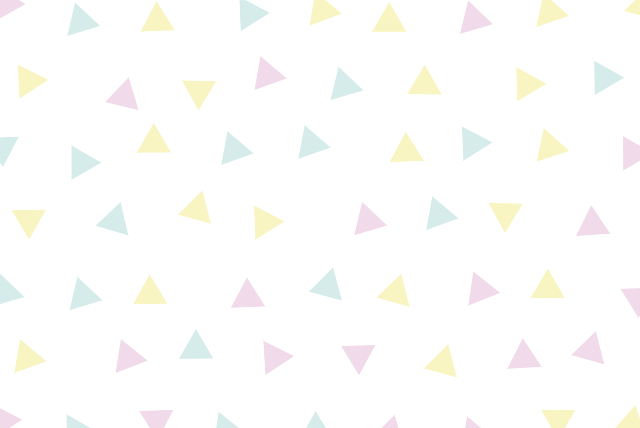
Give the GLSL for this pattern, as a WebGL 1 fragment shader.

```glsl
precision highp float;

uniform vec2 u_resolution;

// Lengths are fractions of the canvas height, angles are in degrees
const vec3 PAPER = vec3(1.0);
const vec3 PINK = vec3(0.945, 0.855, 0.918);
const vec3 AQUA = vec3(0.835, 0.925, 0.922);
const vec3 LEMON = vec3(0.973, 0.961, 0.761);
const float SPACING = 0.185;      // distance between neighbours in a row
const float ROW_RATIO = 0.866;    // row height relative to the spacing
const float JITTER = 0.030;       // largest shift along each axis
const float INRADIUS = 0.0231;    // triangle centre to edge
const float TILT_JITTER = 3.0;
const float COLOR_SHUFFLE = 0.38; // share of triangles leaving the colour cycle
const float SEED = 17.0;

vec3 hash3(vec2 cell) {
  vec3 p = fract((cell.xyx + SEED) * vec3(0.1031, 0.1030, 0.0973));
  p += dot(p, p.yxz + 33.33);
  return fract((p.xxy + p.yzz) * p.zyx);
}

// Signed distance to the edges of a triangle with its tip on +x
float triangle(vec2 p) {
  return max(-p.x, 0.5 * p.x + 0.866 * abs(p.y)) - INRADIUS;
}

// Five favoured tip directions: down, leaning, up, leaning, right
float tipAngle(float pick) {
  if (pick < 0.18) return 270.0;
  if (pick < 0.42) return 76.0;
  if (pick < 0.62) return 91.0;
  if (pick < 0.82) return 109.0;
  return 1.0;
}

vec3 pastel(float index) {
  return index < 0.5 ? PINK : (index < 1.5 ? AQUA : LEMON);
}

vec2 rotate(vec2 p, float angle) {
  float c = cos(angle), s = sin(angle);
  return vec2(c * p.x + s * p.y, c * p.y - s * p.x);
}

void main() {
  vec2 p = gl_FragCoord.xy / u_resolution.y;
  float halfPixel = 0.5 / u_resolution.y;
  vec3 color = PAPER;

  // Visit the nearby cells of a skewed, jittered lattice
  float nearestRow = floor(p.y / (SPACING * ROW_RATIO) + 0.5);
  for (int j = -1; j <= 1; j++) {
    float row = nearestRow + float(j);
    float nearestColumn = floor(p.x / SPACING - 0.5 * row + 0.5);
    for (int i = -1; i <= 1; i++) {
      vec2 cell = vec2(nearestColumn + float(i), row);
      vec3 place = hash3(cell);
      vec3 look = hash3(cell + 57.0);

      vec2 center = SPACING * vec2(cell.x + 0.5 * row, ROW_RATIO * row);
      center += JITTER * (2.0 * place.xy - 1.0);

      float tilt = TILT_JITTER * (2.0 * look.x - 1.0);
      float angle = radians(tipAngle(place.z) + tilt);
      float d = triangle(rotate(p - center, angle));

      // Neighbours cycle through the colours, some step one further
      float shuffle = step(look.y, COLOR_SHUFFLE);
      float index = mod(cell.x - row + shuffle, 3.0);
      float coverage = 1.0 - smoothstep(-halfPixel, halfPixel, d);
      color = mix(color, pastel(index), coverage);
    }
  }

  gl_FragColor = vec4(color, 1.0);
}
```
